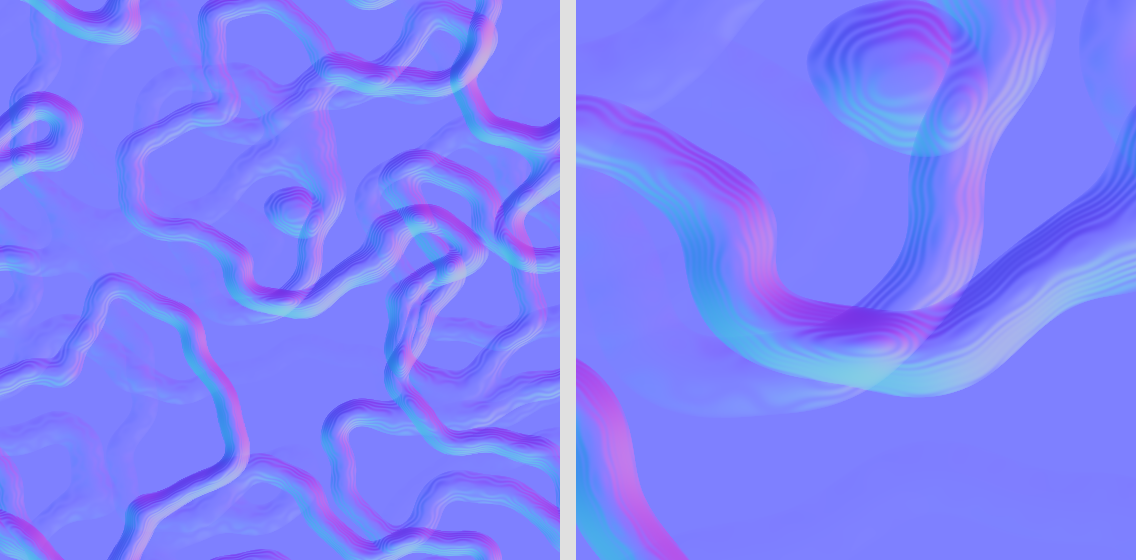
Left: the whole. Right: its middle third, enlarged.
Give the GLSL for this texture map, as a Shadertoy shader.

```glsl
// Tangent-space normal map of raised, meandering veins on a flat ground.
// Each vein follows the zero line of a tiling sum of random sine waves; the
// slopes of all vein layers are added, terraced finely and coded as colour.

const float TAU = 6.2831853;

const int   LAYERS = 3;
const int   WAVES = 16;
const float MIN_FREQUENCY = 1.5;                     // cycles per canvas
const float MAX_FREQUENCY = 4.5;
const float VEIN_SPREAD = 0.18;                      // in field units, widens calm parts
const float VEIN_RADIUS = 0.0225;                    // in canvas units, least half width
const vec3  VEIN_HEIGHT = vec3(0.0120, 0.0088, 0.0022); // in canvas units
const vec3  FADED_SHARE = vec3(0.42, 0.12, 0.10);    // height left in faint parts
const float MAX_SLOPE = 1.2;
const vec2  KINK_FREQUENCY = vec2(7.0, 8.0);
const float KINK_SIZE = 0.007;
const float TERRACE_STEP = 0.0021;
const float TERRACE_DEPTH = 0.45;
const float TERRACE_WOBBLE = 1.2;
const float GREEN_SIGN = -1.0;                       // green grows downwards
const vec3  FLAT_COLOUR = vec3(0.495, 0.5, 0.5);

vec2 hash2(vec2 p) {
    vec3 q = fract(vec3(p.xyx) * vec3(0.1031, 0.1030, 0.0973));
    q += dot(q, q.yzx + 33.33);
    return fract((q.xx + q.yz) * q.zy);
}

// Random waves of unit variance: value in x, gradient in yz.
// Whole-number frequencies make the field repeat over the canvas.
vec3 waveField(vec2 p, float seed) {
    vec3 field = vec3(0.0);
    float power = 0.0;
    for (int i = 0; i < WAVES; i++) {
        vec2 rnd = hash2(vec2(float(i) + 3.0, seed * 17.0 + 5.0));
        float angle = 2.39996 * float(i) + seed;
        float radius = mix(MIN_FREQUENCY, MAX_FREQUENCY, rnd.x);
        vec2 frequency = round(radius * vec2(cos(angle), sin(angle)));
        float amplitude = 1.0 / radius;
        float phase = TAU * (dot(frequency, p) + rnd.y);
        field += amplitude * vec3(sin(phase), TAU * frequency * cos(phase));
        power += 0.5 * amplitude * amplitude;
    }
    return field / sqrt(power);
}

// The same field bent by small kinks, with its gradient carried through.
vec3 kinkedField(vec2 p, float seed) {
    vec2 phase = TAU * KINK_FREQUENCY * p + 2.0 * seed;
    vec2 bend = KINK_SIZE * TAU * KINK_FREQUENCY * cos(phase);
    vec3 field = waveField(p + KINK_SIZE * sin(phase.yx), seed);
    return vec3(field.x, field.yz + bend * field.zy);
}

// Rounded vein with a crisp foot and nearly even width:
// height in x, gradient in yz.
vec3 vein(vec3 field, float height) {
    float width = length(vec2(VEIN_SPREAD, VEIN_RADIUS * length(field.yz)));
    float t = field.x / width;
    float body = sqrt(max(1.0 - t * t, 0.0));
    return height * vec3(body * body * body, -3.0 * t * body * field.yz / width);
}

// Slow variation that lets parts of a layer sink into the ground.
float presence(vec2 p, float layer, float fadedShare) {
    float swell = sin(TAU * dot(p, vec2(1.0, layer - 1.0)) + 2.3 * layer + 0.8);
    return mix(fadedShare, 1.0, smoothstep(-0.7, 0.5, swell));
}

// Fine contour steps, shown only where they are wide enough to resolve.
float terrace(vec2 p, float height, float slope) {
    float spacing = TERRACE_STEP / max(slope, 0.001);
    float visible = smoothstep(0.0025, 0.0055, spacing);
    float wobble = sin(TAU * (23.0 * p.x + 9.0 * p.y))
                 + sin(TAU * (31.0 * p.y - 13.0 * p.x));
    float phase = TAU * height / TERRACE_STEP + TERRACE_WOBBLE * wobble;
    return 1.0 + TERRACE_DEPTH * visible * cos(phase);
}

void mainImage(out vec4 fragColor, in vec2 fragCoord) {
    vec2 p = fragCoord / iResolution.y;

    // Sum the vein layers
    vec3 relief = vec3(0.0);
    for (int i = 0; i < LAYERS; i++) {
        float layer = float(i);
        float height = VEIN_HEIGHT[i] * presence(p, layer, FADED_SHARE[i]);
        relief += vein(kinkedField(p, layer + 1.0), height);
    }

    // Terrace the slope and limit it softly
    float steepness = length(relief.yz);
    vec2 slope = relief.yz * terrace(p, relief.x, steepness);
    slope /= sqrt(1.0 + dot(slope, slope) / (MAX_SLOPE * MAX_SLOPE));

    // Code the surface normal as colour
    vec3 normal = normalize(vec3(-slope, 1.0));
    normal.y *= GREEN_SIGN;
    fragColor = vec4(FLAT_COLOUR + 0.5 * normal, 1.0);
}
```
